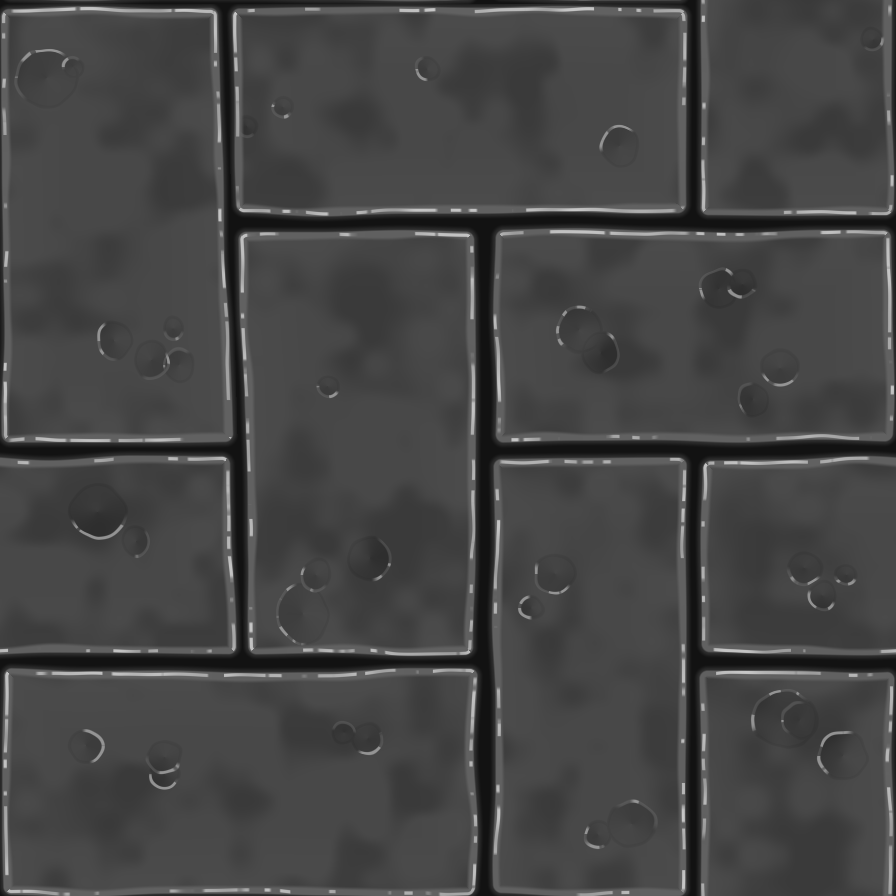
Reproduce this texture map procedurally as a three.js fragment shader.

```glsl
// Dark herringbone paving: eight two-cell stones on an uneven 4 by 4 grid that wraps.
// Each stone is a rounded-box distance with a grey bevel, broken pale edge strokes,
// soft mottling and hashed round chips; the joints darken towards their middle.
varying vec2 vUv;

float hash(vec2 p) {
  vec3 q = fract(p.xyx * 0.1031);
  q += dot(q, q.yzx + 33.33);
  return fract((q.x + q.y) * q.z);
}

float noise(vec2 p) {
  vec2 i = floor(p), f = fract(p);
  f *= f * (3.0 - 2.0 * f);
  return mix(mix(hash(i), hash(i + vec2(1, 0)), f.x),
             mix(hash(i + vec2(0, 1)), hash(i + vec2(1, 1)), f.x), f.y);
}

// Joint centre and half width; the first inner column leans.
vec2 columnLine(float i, float y) {
  float k = mod(i, 4.0);
  float at = k < 0.5 ? 0.0 : k < 1.5 ? 0.252 + 0.027 * y : k < 2.5 ? 0.541 : 0.774;
  return vec2(floor(i / 4.0) + at, k < 0.5 ? 0.003 : k < 1.5 ? 0.0075 : k < 2.5 ? 0.0105 : 0.0085);
}

vec2 rowLine(float i) {
  float k = mod(i, 4.0);
  float at = k < 0.5 ? 0.004 : k < 1.5 ? 0.248 : k < 2.5 ? 0.502 : 0.739;
  return vec2(floor(i / 4.0) + at, k < 0.5 ? 0.005 : 0.0092);
}

// Uneven strokes along a length s: long runs mixed with short dabs.
float strokes(float s, float seed) {
  float runs = noise(vec2(s * 24.0, seed));
  float dabs = noise(vec2(s * 95.0, seed + 7.0));
  return smoothstep(0.47, 0.54, 0.55 * runs + 0.45 * dabs);
}

// x: darkening inside the chips, y: pale broken arcs on their rims.
vec2 chips(vec2 p, vec2 size, float seed) {
  vec2 wear = vec2(0.0), centre = vec2(0.0);
  for (int i = 0; i < 6; i++) {
    vec2 key = vec2(float(i) * 3.7 + 1.0, seed);
    vec2 rnd = vec2(hash(key), hash(key + 19.0));
    // Every second chip sits close to the one before it.
    centre = mod(float(i), 2.0) < 0.5 ? size * (0.1 + 0.8 * rnd)
                                       : centre + 0.09 * (rnd - 0.5);
    float pick = hash(key + 41.0);
    float radius = 0.011 + 0.022 * pick * pick;
    vec2 v = p - centre;
    v.x *= 0.9 + 0.25 * rnd.y;
    float d = length(v) - radius + 0.004 * (noise(p * 70.0 + seed) - 0.5);
    float angle = atan(v.y, v.x);
    float facing = cos(angle - 6.283 * hash(key + 73.0));
    float shown = step(0.15, hash(key + 97.0));
    float inside = 1.0 - smoothstep(-0.003, 0.002, d);
    float rim = 1.0 - smoothstep(0.0008, 0.0024, abs(d));
    float arc = smoothstep(-0.1, 0.3, facing - 0.3 * rnd.x);
    wear.x = max(wear.x, shown * (inside * (0.55 + 0.4 * facing) + 0.35 * rim));
    wear.y = max(wear.y, shown * rim * arc * (0.25 + 0.75 * strokes(angle * radius * 1.5, seed + pick * 50.0)));
  }
  return wear;
}

void main() {
  vec2 p = vec2(vUv.x, 1.0 - vUv.y); // rows count downwards

  // Grid cell, shifting the sliver above the first row line to the row before it.
  vec2 cell = vec2(0.0, -1.0);
  for (int i = 0; i < 4; i++) {
    if (i > 0) cell.x += step(columnLine(float(i), p.y).x, p.x);
    cell.y += step(rowLine(float(i)).x, p.y);
  }

  // Herringbone part: left, right, bottom or top half of a stone.
  float part = mod(cell.x - cell.y - 1.0, 4.0);
  vec2 first = cell, span = vec2(1.0, 2.0);
  if (part < 1.5) {
    span = vec2(2.0, 1.0);
    first.x -= step(0.5, part);
  } else if (part < 2.5) first.y -= 1.0;
  vec2 id = mod(first, 4.0);
  float seed = id.x * 17.0 + id.y * 71.0 + 5.0;

  vec2 left = columnLine(first.x, p.y), right = columnLine(first.x + span.x, p.y);
  vec2 top = rowLine(first.y), bottom = rowLine(first.y + span.y);
  vec2 lo = vec2(left.x + left.y, top.x + top.y);
  vec2 size = vec2(right.x - right.y, bottom.x - bottom.y) - lo;
  vec2 local = p - lo;

  // Hand-cut rounded outline.
  vec2 wobble = vec2(noise(local * 11.0 + seed), noise(local * 11.0 + seed + 31.0)) - 0.5;
  vec2 fromCentre = local - 0.5 * size + 0.006 * wobble;
  vec2 q = abs(fromCentre) - 0.5 * size + 0.009;
  float d = length(max(q, 0.0)) + min(max(q.x, q.y), 0.0) - 0.009;
  float depth = -d;

  // Mottled face, a little lighter towards the edge.
  float cloud = 0.65 * noise(local * 15.0 + seed) + 0.35 * noise(local * 34.0 + seed);
  float shade = 0.293 - 0.055 * smoothstep(0.4, 0.8, cloud) - 0.012 * smoothstep(0.01, 0.09, depth);
  vec2 wear = chips(local, size, seed);
  shade -= 0.05 * wear.x;
  shade = mix(shade, 0.64, 0.85 * wear.y);

  // Grey bevel with pale strokes running along each side.
  bool flatSide = q.y > q.x;
  float along = flatSide ? local.x : local.y;
  float side = seed + (flatSide ? 3.0 : 11.0) + 40.0 * step(0.0, flatSide ? fromCentre.y : fromCentre.x);
  float bevelWidth = 0.006 + 0.004 * noise(vec2(along * 18.0, side));
  shade = mix(shade, 0.39, 0.9 * (1.0 - smoothstep(bevelWidth - 0.002, bevelWidth + 0.003, depth)));
  float track = 0.0032 + 0.003 * (noise(vec2(along * 30.0, side + 5.0)) - 0.5);
  float line = 1.0 - smoothstep(0.001, 0.0026, abs(depth - track));
  shade = mix(shade, 0.6 + 0.18 * noise(vec2(along * 40.0, side)), line * strokes(along, side));

  float joint = mix(0.18, 0.07, smoothstep(0.0, 0.007, d));
  shade = mix(shade, joint, smoothstep(-0.0012, 0.0012, d));
  gl_FragColor = vec4(vec3(shade), 1.0);
}
```
